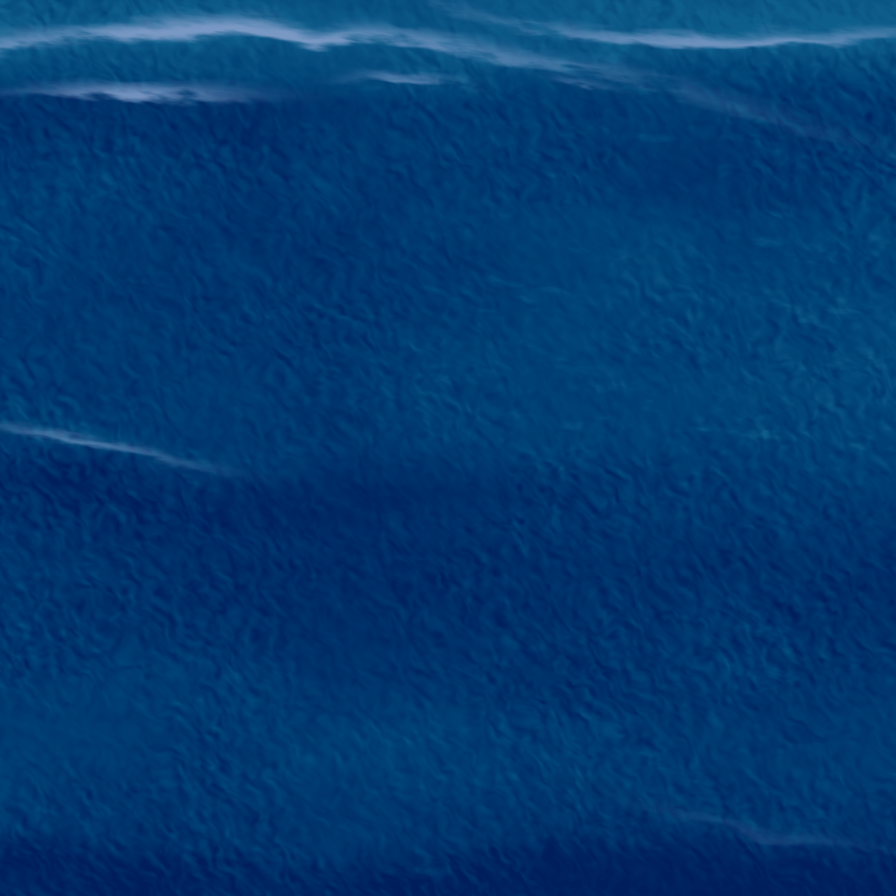
Reproduce this texture procedurally as a WebGL 2 fragment shader.

```glsl
#version 300 es
precision highp float;
// Deep blue open water seen at a low angle: broad swells, pale foam on the crests.
// A tone field (swell profile + cloudy noise + embossed ripples) drives a blue
// ramp, and tapered, fibrous streaks are laid over it as foam.

uniform vec2 u_resolution;
out vec4 fragColor;

const vec3 DEEP = vec3(0.00, 0.135, 0.375);
const vec3 LIT  = vec3(0.00, 0.26, 0.46);
const vec3 TEAL = vec3(0.05, 0.36, 0.54);
const vec3 FOAM = vec3(0.50, 0.61, 0.78);

const float SWELL_SPACING = 0.435;  // vertical distance between swells
const float CREST_TOP     = 0.95;   // height of the farthest crest
const float SHADE_EDGE    = 0.885;  // where its shaded face begins
const float SWELL_DEPTH   = 0.50;   // tone contrast of one swell
const float CLOUD_DEPTH   = 0.95;   // tone contrast of the broad patches
const float RIPPLE_DEPTH  = 0.60;   // tone contrast of the fine ripples
const vec2  RIPPLE_DIR    = vec2(0.80, -0.60);
const vec2  RIPPLE_FREQ   = vec2(75.0, 125.0);  // along and across the ripples

float hash(vec2 p) {
    vec3 q = fract(vec3(p.xyx) * 0.1031);
    q += dot(q, q.yzx + 33.33);
    return fract((q.x + q.y) * q.z);
}

float noise(vec2 p) {
    vec2 i = floor(p), f = fract(p);
    f = f * f * (3.0 - 2.0 * f);
    return mix(mix(hash(i), hash(i + vec2(1, 0)), f.x),
               mix(hash(i + vec2(0, 1)), hash(i + vec2(1, 1)), f.x), f.y);
}

float fbm(vec2 p) {
    float sum = 0.0, amp = 0.52;
    for (int i = 0; i < 4; i++) {
        sum += amp * noise(p);
        p = mat2(1.6, 1.1, -1.1, 1.6) * p + 17.3;
        amp *= 0.5;
    }
    return sum;
}

// Tapered streak: crisp below, fading upward. d is relative to its centre.
float streak(vec2 d, float slope, float halfLength, float thickness) {
    float along = d.x / halfLength;
    float h = (d.y - slope * d.x) / thickness;
    float body = smoothstep(-0.6, 0.2, h) * (1.0 - smoothstep(0.2, 1.6, h));
    return body * exp(-along * along);
}

// Swell profile: dark under a crest, brightening down to the next one.
float swellTone(vec2 uv) {
    float wobble = 0.08 * (fbm(uv * vec2(4.0, 3.0) + 5.0) - 0.5);
    float phase = fract((SHADE_EDGE + wobble - uv.y) / SWELL_SPACING);
    float profile = phase / 0.88 * (1.0 - smoothstep(0.86, 1.0, phase));
    float fade = mix(1.0, 0.5, smoothstep(0.4, 0.8, uv.x));
    return SWELL_DEPTH * fade * (profile - 0.45);
}

// Small crumpled ripples, lit from one side, in uneven patches.
float rippleTone(vec2 uv) {
    vec2 w = uv + 0.022 * (vec2(fbm(uv * 30.0), fbm(uv * 30.0 + 40.0)) - 0.5);
    vec2 q = vec2(dot(w, RIPPLE_DIR), dot(w, vec2(-RIPPLE_DIR.y, RIPPLE_DIR.x))) * RIPPLE_FREQ;
    float emboss = noise(q) - noise(q + vec2(0.3, 0.75));
    float fine = noise(q * 1.7 + 9.0) - noise(q * 1.7 + vec2(9.6, 9.5));
    float level = noise(w * vec2(34.0, 80.0)) - 0.5;
    float speck = smoothstep(0.80, 0.98, noise(w * vec2(62.0, 70.0) + 7.0));
    float patches = 0.35 + 1.1 * noise(uv * vec2(8.0, 11.0) + 3.0);
    float calm = mix(1.0, 0.75, smoothstep(0.85, 1.0, uv.y));
    return RIPPLE_DEPTH * calm * (patches * (0.8 * emboss + 0.5 * fine - 0.35 * speck)
         + 0.22 * level);
}

void main() {
    vec2 uv = gl_FragCoord.xy / u_resolution;

    // Broad light and shade
    float tone = mix(0.34, 0.92, uv.y) + 0.20 * (uv.x - 0.5);
    tone += swellTone(uv);
    tone += CLOUD_DEPTH * (fbm(uv * vec2(2.6, 6.0) + 11.0) - 0.49);
    tone += 0.28 * (fbm(uv * vec2(11.0, 24.0) + 23.0) - 0.49);
    tone += 0.50 * smoothstep(0.87, 0.97, uv.y);
    tone -= 0.22 * (1.0 - smoothstep(0.0, 0.15, uv.y));
    tone += rippleTone(uv);

    // Fibres that fray the foam
    vec2 sheared = uv + vec2(0.0, 0.12 * uv.x);
    float rough = fbm(sheared * vec2(20.0, 75.0) + 2.0);
    float jitter = 0.022 * (rough - 0.5) + 0.012 * (noise(uv * vec2(14.0, 5.0)) - 0.5);
    float foam = 0.0, glow = 0.0;

    // Farthest crest: an arched span, then a sagging one
    for (int i = 0; i < 2; i++) {
        float n = float(i);
        vec2 d = uv - vec2(0.25 + 0.55 * n, CREST_TOP + 0.010 - 0.012 * n);
        d.y += jitter - mix(-0.25, 0.45, n) * d.x * d.x;
        float halfLength = mix(0.42, 0.25, n);
        foam += mix(1.0, 0.85, n) * streak(d, 0.0, halfLength, mix(0.016, 0.012, n));
        glow += streak(d, 0.0, halfLength, 0.035);
    }

    // Short trailing streaks below it
    for (int i = 0; i < 3; i++) {
        float n = float(i);
        vec2 d = uv - vec2(0.15 + 0.35 * n - 0.05 * n * n, 0.892 + 0.028 * n - 0.011 * n * n);
        d.y += jitter;
        foam += 0.9 / (1.0 + 0.5 * n) * streak(d, -0.05 * n * n, 0.11 / (1.0 + n), 0.012 / (1.0 + 0.4 * n));
    }

    // Nearer crests: thin, sloping, mostly a lift in tone
    for (int i = 1; i < 3; i++) {
        float n = float(i);
        vec2 d = uv - vec2(fract(0.35 + 0.75 * n), CREST_TOP - 0.01 - SWELL_SPACING * n);
        d.y += 0.8 * jitter - 0.4 * (n - 1.0) * d.x * d.x;
        foam += 0.55 / (n * n) * streak(d, -0.20, 0.11, 0.009);
        glow += 1.1 / n * streak(d, -0.20, 0.17, 0.024);
    }
    foam *= smoothstep(0.12, 0.62, rough + 0.05);

    // Faint glints, gathered in patches
    float glint = smoothstep(0.62, 0.85, fbm(sheared * vec2(22.0, 60.0) + 31.0));
    glint *= smoothstep(0.35, 0.75, noise(uv * vec2(4.0, 8.0) + 61.0));
    tone += 0.38 * glow + 0.45 * glint;

    vec3 color = mix(DEEP, LIT, clamp(tone, -0.15, 1.0));
    color = mix(color, TEAL, clamp((tone - 1.0) / 0.75, 0.0, 1.1));
    color = mix(color, FOAM, clamp(foam, 0.0, 0.95));
    fragColor = vec4(clamp(color, 0.0, 1.0), 1.0);
}
```
